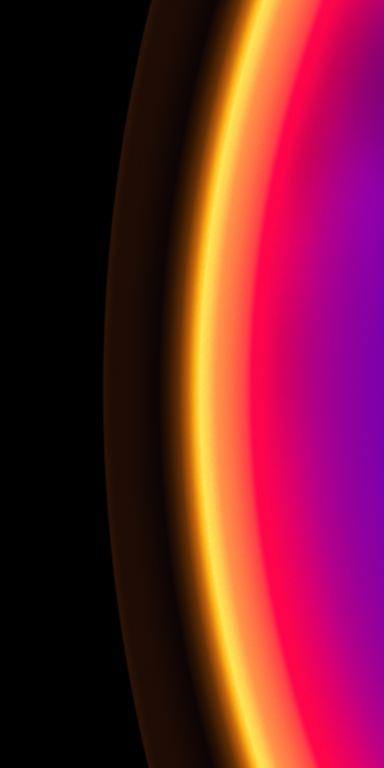
Write a WebGL 1 fragment shader that draws this background.

```glsl
precision highp float;
uniform vec2 u_resolution;

// Sine-free hash, 0 to 1
float hash(vec2 p) {
  vec3 q = fract(vec3(p.xyx) * 0.1031);
  q += dot(q, q.yzx + 33.33);
  return fract((q.x + q.y) * q.z);
}

// Horizontal position straightened along the nested arcs
float arcCoord(vec2 p, float centerY) {
  float d2 = (p.y - centerY) * (p.y - centerY);
  return (p.x - 0.080 * d2) / (1.0 + 0.157 * d2);
}

// Linear colour stop between two positions
vec3 stop(vec3 base, vec3 next, float from, float to, float x) {
  return mix(base, next, clamp((x - from) / (to - from), 0.0, 1.0));
}

// Soft elliptical spot
float spot(vec2 p, vec2 center, vec2 size) {
  vec2 d = (p - center) / size;
  return exp(-dot(d, d));
}

// Dark outer shell with a thin rim
vec3 shell(float x) {
  vec3 rim = vec3(0.165, 0.070, 0.025);
  vec3 brown = vec3(0.120, 0.047, 0.016);
  vec3 lane = vec3(0.050, 0.016, 0.020);
  vec3 c = rim * smoothstep(0.265, 0.272, x);
  c = stop(c, brown, 0.272, 0.290, x);
  return stop(c, lane, 0.335, 0.412, x);
}

// Amber glow rising to the bright yellow ridge, then cooling to orange
vec3 ridge(vec3 base, float x) {
  vec3 umber = vec3(0.180, 0.080, 0.010);
  vec3 amber = vec3(0.400, 0.185, 0.020);
  vec3 orange = vec3(0.770, 0.390, 0.045);
  vec3 gold = vec3(0.990, 0.700, 0.090);
  vec3 yellow = vec3(1.000, 0.890, 0.330);
  vec3 peach = vec3(1.000, 0.580, 0.285);
  vec3 coral = vec3(1.000, 0.440, 0.270);
  vec3 c = stop(base, umber, 0.412, 0.438, x);
  c = stop(c, amber, 0.438, 0.466, x);
  c = stop(c, orange, 0.466, 0.490, x);
  c = stop(c, gold, 0.490, 0.507, x);
  c = stop(c, yellow, 0.507, 0.521, x);
  c = stop(c, vec3(1.0, 0.800, 0.320), 0.524, 0.541, x);
  c = stop(c, peach, 0.541, 0.564, x);
  return stop(c, coral, 0.564, 0.602, x);
}

// Red edge fading through magenta into violet
vec3 core(vec3 base, float x) {
  vec3 rose = vec3(1.000, 0.240, 0.285);
  vec3 red = vec3(0.995, 0.020, 0.295);
  vec3 magenta = vec3(0.870, 0.000, 0.420);
  vec3 orchid = vec3(0.720, 0.000, 0.530);
  vec3 purple = vec3(0.590, 0.000, 0.600);
  vec3 violet = vec3(0.490, 0.000, 0.670);
  vec3 c = stop(base, rose, 0.602, 0.642, x);
  c = mix(c, red, smoothstep(0.638, 0.660, x));
  c = stop(c, magenta, 0.680, 0.750, x);
  c = stop(c, orchid, 0.750, 0.810, x);
  c = stop(c, purple, 0.810, 0.890, x);
  return stop(c, violet, 0.890, 0.990, x);
}

void main() {
  vec2 p = gl_FragCoord.xy / u_resolution * vec2(1.0, 2.0);
  float x = arcCoord(p, 0.985);

  vec3 color = core(ridge(shell(x), x), x);

  // Uneven shading inside the core
  float inner = smoothstep(0.66, 0.74, x);
  float shade = 0.20 * spot(p, vec2(1.0, 1.82), vec2(0.20, 0.22))
              + 0.10 * spot(p, vec2(0.78, 1.60), vec2(0.10, 0.16))
              + 0.07 * spot(p, vec2(0.75, 1.06), vec2(0.08, 0.20));
  color *= 1.0 - inner * shade;
  float sheen = spot(p, vec2(0.96, 1.48), vec2(0.10, 0.14));
  color += inner * sheen * vec3(0.02, 0.0, 0.05);

  // Fine grain on the lit parts
  float grain = hash(floor(p * 256.0)) - 0.5;
  color *= 1.0 + 0.02 * grain;

  gl_FragColor = vec4(clamp(color, 0.0, 1.0), 1.0);
}
```
